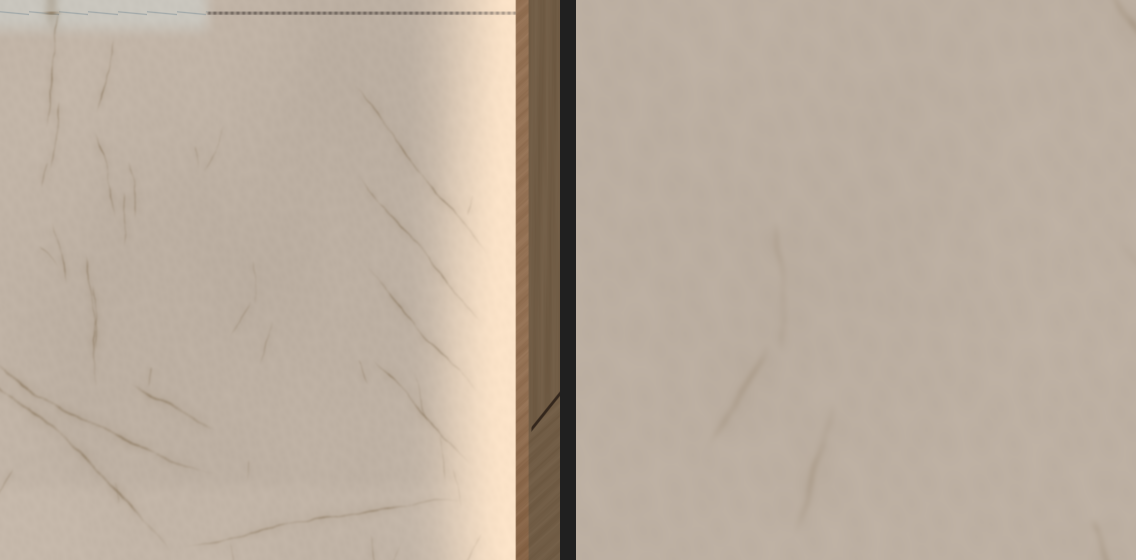
Left, the full canvas; right, a detail of the centre.
A WebGL 2 fragment shader for this texture:

```glsl
#version 300 es
precision highp float;

uniform vec2 u_resolution;
out vec4 fragColor;

const vec3 STONE_LIGHT = vec3(0.768, 0.716, 0.662);
const vec3 STONE_SHADE = vec3(0.718, 0.668, 0.616);
const vec3 VEIN = vec3(0.55, 0.475, 0.375);
const vec3 WARM_GLOW = vec3(0.985, 0.89, 0.785);
const vec3 COOL_GLOW = vec3(0.80, 0.80, 0.775);
const vec3 WOOD_EDGE = vec3(0.575, 0.44, 0.325);
const vec3 WOOD_DARK = vec3(0.44, 0.36, 0.27);

vec2 hash2(vec2 p) {
  vec3 q = fract(p.xyx * vec3(0.1031, 0.103, 0.0973));
  q += dot(q, q.yzx + 33.33);
  return fract((q.xx + q.yz) * q.zy);
}

// Distance to the nearest scattered cell point
float cellular(vec2 p) {
  vec2 cell = floor(p), local = fract(p);
  float nearest = 2.0;
  for (int y = -1; y <= 1; y++)
    for (int x = -1; x <= 1; x++) {
      vec2 offset = vec2(x, y);
      nearest = min(nearest, length(offset + hash2(cell + offset + 50.0) - local));
    }
  return nearest;
}

float layeredSines(vec2 p) {
  float sum = 0.0, gain = 0.5;
  for (int i = 0; i < 4; i++) {
    sum += gain * sin(p.x + 1.7 * sin(p.y + float(i)));
    p = mat2(1.5, 1.1, -1.1, 1.5) * p + 2.3;
    gain *= 0.5;
  }
  return sum;
}

// Soft step from 0 to 1 that is never narrower than a pixel
float edge(float x, float blur, float pixel) {
  float w = max(blur, pixel);
  return smoothstep(-w, w, x);
}

// Tapered, curved crack with a faint halo
float vein(vec2 p, vec2 start, float angle, float len, float bend, float width, float seed) {
  vec2 dir = vec2(cos(angle), sin(angle));
  vec2 q = p - start;
  float along = dot(q, dir);
  float across = dot(q, vec2(-dir.y, dir.x)) - bend * along * along;
  across += 0.006 * layeredSines(vec2(along * 26.0 + seed, seed));
  float taper = smoothstep(0.0, 0.2, along / len) * (1.0 - smoothstep(0.7, 1.0, along / len));
  float broken = 0.65 + 0.5 * layeredSines(vec2(along * 60.0 + seed * 3.0, seed));
  float core = exp(-across * across / (width * width));
  float halo = exp(-across * across / (width * width * 18.0));
  return taper * broken * (0.75 * core + 0.2 * halo);
}

float allVeins(vec2 p) {
  float sum = 0.0;
  // Long veins fanning out of the lower left
  for (int i = 0; i < 3; i++) {
    float f = float(i);
    vec2 start = vec2(-0.05 + 0.14 * f * (f - 1.0), 0.375 - 0.03 * f);
    sum += vein(p, start, -0.64 + 0.05 * f, 0.5 - 0.16 * f * (f - 1.0), 0.35 - 0.7 * f * (2.0 - f), 0.0031, f * 4.1 + 2.0);
  }
  // Parallel diagonals on the right
  for (int i = 0; i < 4; i++) {
    float f = float(i);
    vec2 start = vec2(0.625 + 0.012 * f, 0.86 - 0.165 * f);
    sum += 0.8 * vein(p, start, -0.93 + 0.03 * f, 0.42 - 0.05 * f, 0.05, 0.0026, f * 5.3 + 1.0);
  }
  // Upright cracks on the left
  for (int i = 0; i < 11; i++) {
    vec2 h = hash2(vec2(i, 7)), k = hash2(vec2(i, 19));
    vec2 start = vec2(0.05 + 0.19 * h.x, 0.99 - 0.055 * float(i));
    sum += 0.7 * vein(p, start, -1.57 + 0.6 * (k.x - 0.5), 0.09 + 0.09 * k.y, 0.0, 0.0025, h.y * 20.0);
  }
  // Short faint flecks everywhere
  for (int i = 0; i < 22; i++) {
    vec2 h = hash2(vec2(i, 31)), k = hash2(vec2(i, 43));
    sum += 0.45 * vein(p, h * vec2(0.9, 1.0), -2.2 + 1.5 * k.x, 0.04 + 0.06 * k.y, 0.0, 0.0025, k.x * 20.0);
  }
  // Shallow vein along the bottom
  sum += 0.8 * vein(p, vec2(0.32, 0.02), 0.24, 0.54, -0.13, 0.0028, 6.0);
  return min(sum, 1.0);
}

vec3 stone(vec2 p, float pixel) {
  float tone = 0.62 + 0.4 * layeredSines(p * vec2(5.0, 3.0) + vec2(1.0, 0.4));
  tone += 0.35 * (1.0 - smoothstep(0.11, 0.15, p.y));
  vec3 color = mix(STONE_SHADE, STONE_LIGHT, clamp(tone, 0.0, 1.15));
  float cool = (1.0 - smoothstep(0.35, 0.39, p.x)) * smoothstep(0.925, 0.97, p.y);
  color = mix(color, COOL_GLOW, 0.75 * cool);
  float warm = 0.3 * smoothstep(0.72, 0.82, p.x) + 0.7 * smoothstep(0.77, 0.91, p.x + 0.01 * sin(p.y * 4.0));
  color = mix(color, WARM_GLOW, warm);
  color += 0.016 * (cellular(p * mat2(75.0, 22.0, -12.0, 48.0)) - 0.5);
  color = mix(color, VEIN, allVeins(p) * 0.62 * (1.0 - 0.45 * warm));

  // Joint: pale and cool on the left, dotted on the right
  float d = abs(p.y - 0.9765);
  float dotted = edge(p.x - 0.37, 0.005, pixel);
  float dots = 0.5 + 0.5 * sin(p.x * 610.0);
  float line = 1.0 - edge(d - 0.0028, 0.0016, pixel);
  color = mix(color, vec3(0.43, 0.39, 0.36), line * dotted * (0.4 + 0.5 * dots) * (1.0 - 0.4 * warm));
  float slant = fract(p.x * 19.0) - 0.5;
  float thin = 1.0 - edge(abs(p.y - 0.9765 + 0.005 * slant) - 0.001, 0.0016, pixel);
  color = mix(color, vec3(0.56, 0.61, 0.63), 0.75 * thin * (1.0 - dotted));
  float stain = exp(-pow((p.x - 0.092) / 0.012, 2.0)) * smoothstep(0.94, 0.98, p.y);
  return mix(color, VEIN, stain * (0.3 + 0.5 * line));
}

vec3 wood(vec2 p, float pixel) {
  float miter = (p.y - 0.232 - 1.25 * (p.x - 0.948)) / 1.6;
  float upper = edge(miter, 0.001, pixel);
  float upright = layeredSines(vec2(p.x * 260.0, p.y * 5.0));
  float slanted = layeredSines(vec2((p.y - 0.9 * p.x) * 210.0, p.x * 9.0));
  vec3 face = WOOD_DARK + 0.022 * mix(slanted, upright, upper);
  float gap = (1.0 - edge(abs(miter) - 0.0025, 0.0015, pixel)) * edge(p.x - 0.949, 0.002, pixel);
  face = mix(face, vec3(0.20, 0.15, 0.11), gap);
  vec3 trim = WOOD_EDGE + 0.03 * slanted - 0.05 * (1.0 - smoothstep(0.0, 0.35, p.y));
  return mix(trim, face, edge(p.x - 0.944, 0.0018, pixel));
}

void main() {
  vec2 p = gl_FragCoord.xy / u_resolution;
  float pixel = 0.7 / min(u_resolution.x, u_resolution.y);
  vec3 color = mix(stone(p, pixel), wood(p, pixel), edge(p.x - 0.921, 0.0018, pixel));
  fragColor = vec4(color, 1.0);
}
```
